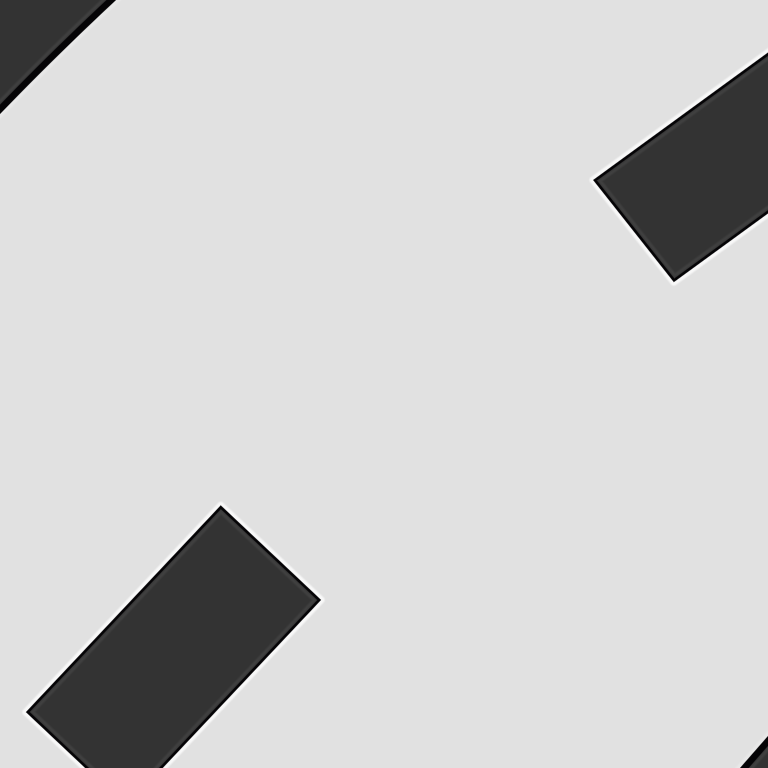
Reproduce this background procedurally as a WebGL 2 fragment shader.

```glsl
#version 300 es
precision highp float;
// A pale ground crossed by two slanted dark bars, with dark corners beyond
// a wide arc and a straight edge. Each shape is a signed distance, painted
// with a soft light halo, a black outline and a charcoal fill.

uniform vec2 u_resolution;
out vec4 outColor;

// Signed distance to a rotated box whose ends may lean by shear
float barDistance(vec2 p, vec2 center, vec2 halfSize, float angle, float shear) {
    float c = cos(angle), s = sin(angle);
    vec2 q = mat2(c, -s, s, c) * (p - center);
    q.x += shear * q.y;
    vec2 d = abs(q) - halfSize;
    return length(max(d, 0.0)) + min(max(d.x, d.y), 0.0);
}

// Layers halo, outline, faint inner rim and fill over the ground
vec3 paintShape(vec3 ground, float d, float outline, float halo, float pixel) {
    float glow = 1.0 - smoothstep(0.0025, 0.0065, d);
    vec3 color = mix(ground, vec3(0.99), halo * glow);
    float rim = smoothstep(0.004, 0.0, abs(d + outline + 0.003));
    vec3 fill = vec3(0.2 + 0.05 * rim);
    float inner = smoothstep(-0.7 * pixel, 0.7 * pixel, -d - outline);
    vec3 body = mix(vec3(0.02, 0.015, 0.025), fill, inner);
    return mix(color, body, smoothstep(-0.7 * pixel, 0.7 * pixel, -d));
}

void main() {
    vec2 p = gl_FragCoord.xy / u_resolution;
    float pixel = 1.0 / min(u_resolution.x, u_resolution.y);
    vec3 color = vec3(0.882);

    // Slanted bars
    float lowerBar = barDistance(p, vec2(0.2259, 0.1458), vec2(0.185, 0.0898), 0.815, 0.0);
    float upperBar = barDistance(p, vec2(0.9743, 0.8081), vec2(0.185, 0.0847), 0.630, 0.039);
    color = paintShape(color, min(lowerBar, upperBar), 0.0035, 0.85, pixel);

    // Corners: a wide arc at upper left, a straight edge at lower right
    float arcEdge = 4.0 - length(p - vec2(2.8781, -1.9264));
    float straightEdge = dot(p - vec2(0.9635, 0.0), vec2(-0.753, 0.659));
    color = paintShape(color, min(arcEdge, straightEdge), 0.0085, 0.25, pixel);

    outColor = vec4(color, 1.0);
}
```
